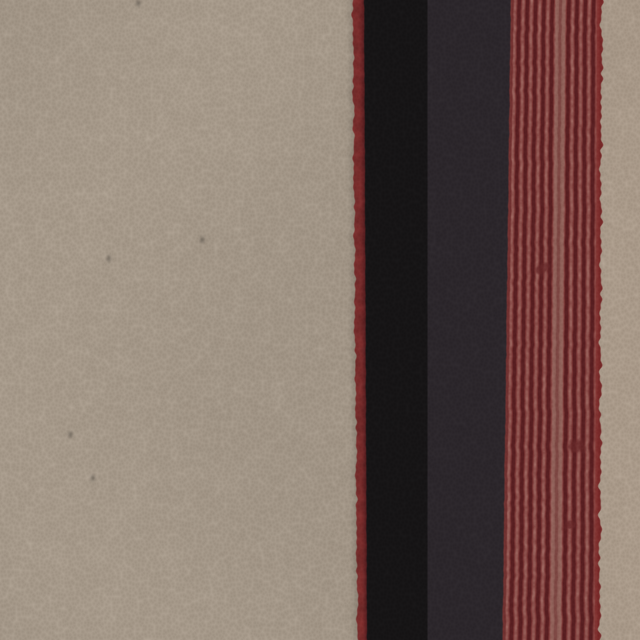
Write a Shadertoy shader that draws this texture.

```glsl
// Beige paper crossed by a black and slate book spine with ragged red, ribbed borders.
#define PAPER vec3(0.650, 0.600, 0.540)
#define BLACK vec3(0.088, 0.081, 0.085)
#define SLATE vec3(0.172, 0.152, 0.170)
#define RED   vec3(0.465, 0.205, 0.200)
#define PINK  vec3(0.600, 0.385, 0.360)
#define WINE  vec3(0.340, 0.115, 0.125)
#define RIBS 11.0
#define GRAIN 0.055
#define FUZZ 0.0022
#define SOFT 0.0016

vec2 hash2(vec2 p) {
    return fract(sin(vec2(dot(p, vec2(127.1, 311.7)), dot(p, vec2(269.5, 183.3)))) * 43758.5);
}

// Distance to the nearest scattered cell point
float cells(vec2 p) {
    vec2 id = floor(p), f = fract(p);
    float d = 2.0;
    for (int y = -1; y <= 1; y++)
        for (int x = -1; x <= 1; x++) {
            vec2 o = vec2(x, y);
            d = min(d, length(o + hash2(id + o) - f));
        }
    return d;
}

// Irregular edge offset made of layered sines, about -1 to 1
float ragged(float y, float seed) {
    return 0.40 * sin(y * 83.0 + seed + 2.0 * sin(y * 31.0))
         + 0.35 * sin(y * 197.0 + seed * 2.3 + 2.0 * sin(y * 57.0))
         + 0.25 * sin(y * 419.0 + seed * 3.7);
}

// Soft step across an edge, never sharper than one pixel
float past(float edge, float x) {
    float w = max(SOFT, 0.75 / iResolution.x);
    return smoothstep(edge - w, edge + w, x);
}

vec3 paper(vec2 uv, float mottle) {
    vec3 c = PAPER + 0.035 * mottle;
    c *= 0.985 + 0.015 * sin(uv.x * 7.0 + 1.5 * sin(uv.y * 4.0));
    c += vec3(0.015, 0.004, 0.0) * smoothstep(0.90, 0.96, uv.x);
    // Sparse dark flecks
    vec2 flecks[5] = vec2[5](vec2(0.316, 0.625), vec2(0.110, 0.321),
        vec2(0.145, 0.253), vec2(0.216, 0.995), vec2(0.170, 0.596));
    for (int i = 0; i < 5; i++) {
        vec2 d = (uv - flecks[i]) * vec2(1.0, 0.75);
        c *= 1.0 - 0.24 * exp(-dot(d, d) / 0.000015);
    }
    return c;
}

vec3 ribbedBand(vec2 uv, float u) {
    float rib = u * RIBS + 0.07 * ragged(uv.y * 0.7, 2.0);
    float seam = abs(rib - floor(rib + 0.5));
    float beads = cells(vec2(floor(rib) * 7.3, uv.y * 95.0));
    float ridge = smoothstep(0.22, 0.46, seam);
    vec3 c = mix(RED, PINK, ridge * (0.50 + 0.60 * beads));
    c = mix(c, WINE, 0.95 * (1.0 - smoothstep(0.10, 0.30, seam)));

    // Worn strip with one faint seam
    float worn = smoothstep(0.48, 0.51, u) * (1.0 - smoothstep(0.585, 0.615, u));
    vec3 wornColor = mix(vec3(0.57, 0.40, 0.365), RED, 0.45 * (1.0 - smoothstep(0.06, 0.28, seam)));
    c = mix(c, wornColor, 0.82 * worn);

    // Solid red rims
    c = mix(c, RED * 0.96, 1.0 - smoothstep(0.015, 0.04, u));
    c = mix(c, RED * vec3(1.06, 0.82, 0.82), 0.8 * smoothstep(0.93, 0.96, u));

    // Clotted knots of pigment
    vec3 knots[3] = vec3[3](vec3(0.848, 0.580, 0.013), vec3(0.902, 0.302, 0.015), vec3(0.889, 0.178, 0.011));
    float lump = cells(uv * 75.0);
    for (int i = 0; i < 3; i++) {
        float d = length((uv - knots[i].xy) * vec2(0.85, 1.0)) + 0.008 * (lump - 0.4);
        c = mix(c, mix(RED, WINE, 0.5), 0.75 * (1.0 - smoothstep(0.4, 1.0, d / knots[i].z)));
    }
    return c;
}

void mainImage(out vec4 fragColor, in vec2 fragCoord) {
    vec2 uv = fragCoord / iResolution.xy;
    float x = uv.x, y = uv.y;
    float fine = cells(uv * vec2(190.0, 165.0)) - 0.45;
    float mottle = 0.6 * (cells(uv * 62.0 + 9.0) - 0.45) + 0.4 * (cells(uv * 23.0) - 0.45);

    // Slightly tilted borders
    float lineLeft = mix(0.5585, 0.5510, y) + FUZZ * ragged(y, 1.0);
    float lineRight = mix(0.5735, 0.5690, y) + 0.25 * FUZZ * ragged(y, 4.0);
    float bandLeft = mix(0.785, 0.798, y) + 0.3 * FUZZ * ragged(y, 6.0);
    float bandRight = mix(0.937, 0.940, y);
    float bandEdge = bandRight + 1.5 * FUZZ * ragged(y, 8.0);

    vec3 c = paper(uv, mottle);
    c *= 1.0 - 0.10 * smoothstep(0.012, 0.0, abs(x - lineLeft));

    // Thin red line, darker toward the spine
    float across = (x - lineLeft) / (lineRight - lineLeft);
    vec3 lineColor = mix(RED * vec3(1.0, 0.85, 0.85), WINE, smoothstep(0.45, 1.1, across));
    c = mix(c, lineColor * (1.0 + 0.25 * mottle), past(lineLeft, x));

    // Spine
    c = mix(c, BLACK, past(lineRight, x));
    c = mix(c, SLATE + 0.012 * mottle, past(0.668, x));

    // Ribbed border, then paper again
    float u = (x - bandLeft) / (bandRight - bandLeft);
    c = mix(c, ribbedBand(uv, u), past(bandLeft, x));
    c = mix(c, paper(uv, mottle), past(bandEdge, x));

    c += GRAIN * fine * (0.25 + dot(c, vec3(0.4)));
    fragColor = vec4(clamp(c, 0.0, 1.0), 1.0);
}
```
